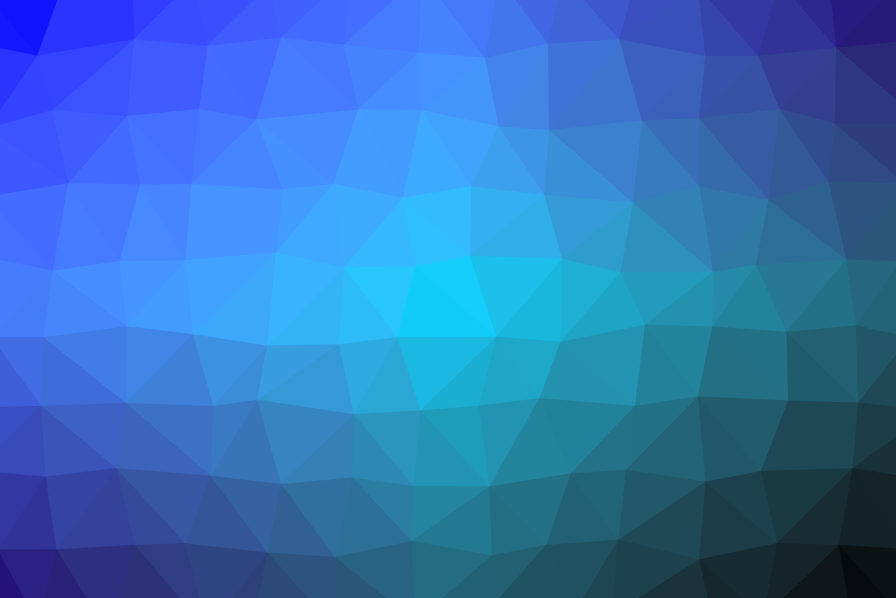
Reproduce this background procedurally as a WebGL 1 fragment shader.

```glsl
precision highp float;
// Low-poly mesh of flat triangles, blue to cyan to black along the diagonal.

uniform vec2 u_resolution;

const float ROWS = 8.33;                    // mesh cells over the canvas height
const vec2 MESH_OFFSET = vec2(0.75, 0.66);  // first inner vertex, in cells
const vec2 JITTER = vec2(0.25, 0.16);       // largest vertex shift, in cells
const float SEED = 4.0;
const vec3 START_COLOR = vec3(0.0, 0.0, 1.0);
const vec3 MIDDLE_COLOR = vec3(0.0, 0.83, 1.0);
const vec3 END_COLOR = vec3(0.0);

// --- Perceptual colour space (cone-like response, as used by CIE Lab) ---
vec3 toPerceptual(vec3 srgb) {
  vec3 lin = mix(srgb / 12.92, pow((srgb + 0.055) / 1.055, vec3(2.4)), step(0.04045, srgb));
  vec3 xyz = vec3(dot(lin, vec3(0.4339, 0.3762, 0.1899)),
                  dot(lin, vec3(0.2126, 0.7152, 0.0722)),
                  dot(lin, vec3(0.0178, 0.1095, 0.8727)));
  return mix(7.787 * xyz + 0.1379, pow(xyz, vec3(1.0 / 3.0)), step(0.008856, xyz));
}

vec3 toSrgb(vec3 f) {
  vec3 xyz = mix((f - 0.1379) / 7.787, f * f * f, step(0.2069, f));
  vec3 lin = vec3(dot(xyz, vec3(3.0799, -1.5372, -0.5428)),
                  dot(xyz, vec3(-0.9213, 1.8760, 0.0452)),
                  dot(xyz, vec3(0.0529, -0.2040, 1.1511)));
  lin = clamp(lin, 0.0, 1.0);
  return mix(lin * 12.92, 1.055 * pow(lin, vec3(1.0 / 2.4)) - 0.055, step(0.0031308, lin));
}

vec3 ramp(float t) {
  vec3 middle = toPerceptual(MIDDLE_COLOR);
  return t < 0.5 ? mix(toPerceptual(START_COLOR), middle, t * 2.0)
                 : mix(middle, toPerceptual(END_COLOR), t * 2.0 - 1.0);
}

// Averages a left-to-right and a top-to-bottom ramp.
vec3 gradientColor(vec2 uv) {
  uv = clamp(uv, 0.0, 1.0);
  return toSrgb(0.5 * (ramp(uv.x) + ramp(1.0 - uv.y)));
}

// --- Mesh ---
vec2 hash2(vec2 p) {
  vec3 q = fract(vec3(p.xyx + SEED) * vec3(0.1031, 0.1030, 0.0973));
  q += dot(q, q.yzx + 33.33);
  return fract((q.xx + q.yz) * q.zy);
}

vec2 meshVertex(vec2 cell) {
  return cell + MESH_OFFSET + (hash2(cell + 20.0) * 2.0 - 1.0) * JITTER;
}

// Signed distance to a line, positive on its left.
float leftOf(vec2 p, vec2 a, vec2 b) {
  vec2 edge = normalize(b - a);
  vec2 rel = p - a;
  return edge.x * rel.y - edge.y * rel.x;
}

// Adds a counter-clockwise triangle: colour in rgb, coverage in a.
void addTriangle(inout vec4 sum, vec2 p, vec2 a, vec2 b, vec2 c, vec2 size, float pixel) {
  float inside = min(leftOf(p, a, b), min(leftOf(p, b, c), leftOf(p, c, a)));
  float coverage = clamp(0.5 + inside / pixel, 0.0, 1.0);
  if (coverage > 0.0) {
    sum += coverage * vec4(gradientColor((a + b + c) / (3.0 * size)), 1.0);
  }
}

void main() {
  float pixel = ROWS / u_resolution.y;
  vec2 size = u_resolution * pixel;
  vec2 p = gl_FragCoord.xy * pixel;
  vec2 home = floor(p - MESH_OFFSET);
  vec4 sum = vec4(0.0);

  // Split each nearby cell along its shorter diagonal.
  for (int j = -1; j <= 1; j++) {
    for (int i = -1; i <= 1; i++) {
      vec2 cell = home + vec2(float(i), float(j));
      vec2 a = meshVertex(cell);
      vec2 b = meshVertex(cell + vec2(1.0, 0.0));
      vec2 c = meshVertex(cell + vec2(0.0, 1.0));
      vec2 d = meshVertex(cell + 1.0);
      if (distance(a, d) < distance(b, c)) {
        addTriangle(sum, p, a, b, d, size, pixel);
        addTriangle(sum, p, a, d, c, size, pixel);
      } else {
        addTriangle(sum, p, a, b, c, size, pixel);
        addTriangle(sum, p, b, d, c, size, pixel);
      }
    }
  }
  gl_FragColor = vec4(sum.rgb / max(sum.a, 0.001), 1.0);
}
```
